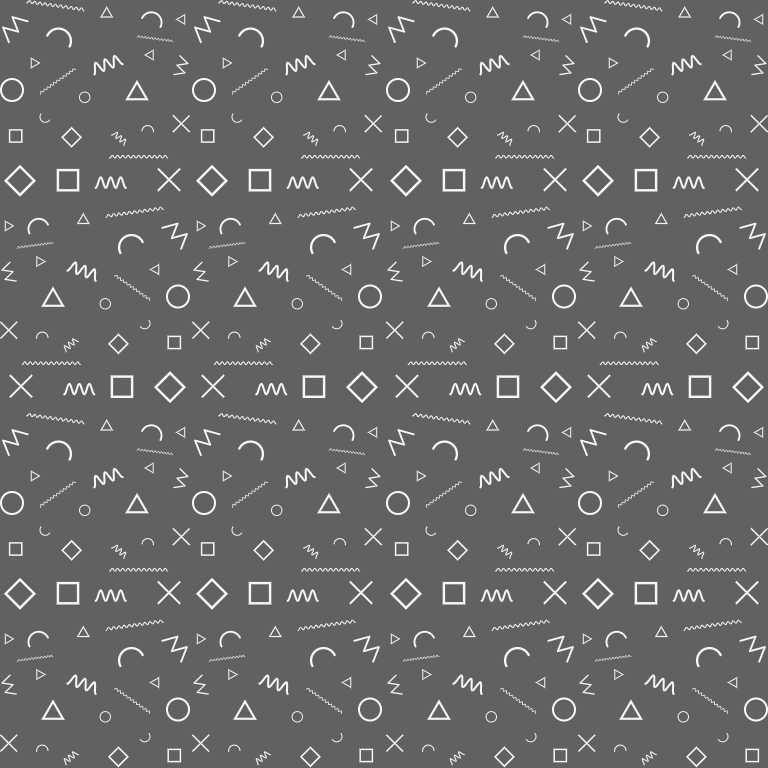
This pattern is drawn by a WebGL 2 fragment shader. Its source:

```glsl
#version 300 es
precision highp float;

#define GRID 768.0
#define COLUMN 193.0
#define ROW 206.5
#define MIRROR 190.0
#define COLUMN_DRIFT 1.0
#define THIN_WEIGHT 0.018
#define BOLD_WEIGHT 0.067
#define LINE_WEIGHT 0.092
#define SQUARE_WEIGHT 0.12
#define GROUND vec3(0.38)
#define CHALK vec3(0.97)

uniform vec2 u_resolution;
out vec4 fragColor;

const float PI = 3.14159;

// Motifs of one cell: x, y from the top, angle in degrees, size
const vec4 CIRCLES[2] = vec4[](vec4(12, 90, 0, 11), vec4(84.7, 97.3, 0, 5.2));
const vec4 ARCS[4] = vec4[](vec4(151.3, 22.5, 64, 10.2), vec4(58.5, 41, 64, 12.4),
  vec4(45.3, 117, 235, 5.3), vec4(147.7, 131.3, 85, 5.7));
const vec4 TRIANGLES[5] = vec4[](vec4(106.7, 13.8, 90, 6.4), vec4(182, 19.4, 180, 5.4),
  vec4(150.5, 55, 180, 5.4), vec4(34, 63, 0, 5.5), vec4(137, 93.5, 90, 11.5));
const vec4 SQUARES[4] = vec4[](vec4(15.7, 136, 0, 6.1), vec4(71.6, 137.3, 45, 6.6),
  vec4(20, 180.7, 45, 10.1), vec4(68, 180.2, 0, 10.1));
const vec4 CROSSES[2] = vec4[](vec4(181.3, 123.7, 0, 7.8), vec4(169, 179.7, 0, 10.4));
const vec4 ZIGZAGS[2] = vec4[](vec4(13, 27, 48, 14), vec4(181.7, 66.7, -108, 9.8));
const vec4 SQUIGGLES[3] = vec4[](vec4(106.7, 64.3, 20, 15), vec4(119.7, 138, -40, 8),
  vec4(110.7, 182.6, 0, 15));
const vec4 RIPPLES[4] = vec4[](vec4(55.5, 5.6, -8, 28.8), vec4(155, 38.7, -7.5, 18),
  vec4(57.5, 81, 35, 21.5), vec4(138.7, 156.7, 0, 29));

// Unit coordinates of the nearest copy; every second row is mirrored
vec2 place(vec2 p, vec4 motif) {
  float row = floor((p.y - motif.y) / ROW + 0.5);
  float flip = mod(row, 2.0);
  float x = mix(motif.x, MIRROR - motif.x, flip);
  float column = floor((p.x - x) / COLUMN + 0.5);
  vec2 q = vec2(p.x - x - column * COLUMN + mod(column, 2.0) * COLUMN_DRIFT,
                motif.y + row * ROW - p.y);
  q.x *= 1.0 - 2.0 * flip;
  float c = cos(radians(motif.z)), s = sin(radians(motif.z));
  return vec2(c * q.x + s * q.y, c * q.y - s * q.x) / motif.w;
}

// Coverage of a stroke by a pixel, also for strokes below one pixel
float stroke(float d, float weight, float size, float pixel) {
  vec2 edge = vec2(weight, -weight) - d;
  vec2 fill = clamp(edge * size / pixel + 0.5, 0.0, 1.0);
  return fill.x - fill.y;
}

float segment(vec2 p, vec2 a, vec2 b) {
  vec2 pa = p - a, ba = b - a;
  return length(pa - ba * clamp(dot(pa, ba) / max(dot(ba, ba), 1e-7), 0.0, 1.0));
}

// Unit distance functions
float circle(vec2 q) { return abs(length(q) - 1.0); }
float arc(vec2 q) { return q.x > 0.0 ? circle(q) : length(vec2(q.x, abs(q.y) - 1.0)); }
float triangle(vec2 q) { return abs(max(-q.x, 0.5 * q.x + 0.866 * abs(q.y)) - 0.5); }
float square(vec2 q) { return abs(max(abs(q.x), abs(q.y)) - 1.0); }
float crossing(vec2 q) {
  q = abs(q);
  return 0.707 * max(abs(q.x - q.y), q.x + q.y - 2.0);
}
float zigzag(vec2 q) {
  float d = 9.0, side = -0.5;
  for (float x = -1.0; x < 0.9; x += 0.5) {
    d = min(d, segment(q, vec2(x, side), vec2(x + 0.5, -side)));
    side = -side;
  }
  return d;
}
float wave(vec2 q, float cycles, float height) {
  float d = 9.0, span = 0.15 / cycles;
  vec2 last = vec2(0);
  for (int i = -4; i <= 4; i++) {
    float x = clamp(q.x + float(i) * span, -1.0, 1.0);
    vec2 next = vec2(x, height * cos(PI * cycles * x));
    if (i > -4) d = min(d, segment(q, last, next));
    last = next;
  }
  return d;
}

void main() {
  vec2 uv = gl_FragCoord.xy / u_resolution;
  vec2 p = GRID * vec2(uv.x, 1.0 - uv.y);
  float pixel = GRID / min(u_resolution.x, u_resolution.y);
  float ink = 0.0;

  for (int i = 0; i < 5; i++) {
    vec4 m = TRIANGLES[i];
    ink = max(ink, stroke(triangle(place(p, m)), LINE_WEIGHT, m.w, pixel));
  }
  for (int i = 0; i < 4; i++) {
    vec4 a = ARCS[i], s = SQUARES[i], r = RIPPLES[i];
    ink = max(ink, stroke(arc(place(p, a)), LINE_WEIGHT, a.w, pixel));
    ink = max(ink, stroke(square(place(p, s)), SQUARE_WEIGHT, s.w, pixel));
    ink = max(ink, stroke(wave(place(p, r), 11.0, 0.045), THIN_WEIGHT, r.w, pixel));
  }
  for (int i = 0; i < 3; i++) {
    vec4 m = SQUIGGLES[i];
    ink = max(ink, stroke(wave(place(p, m), 3.0, 0.35), BOLD_WEIGHT, m.w, pixel));
  }
  for (int i = 0; i < 2; i++) {
    vec4 c = CIRCLES[i], x = CROSSES[i], z = ZIGZAGS[i];
    ink = max(ink, stroke(circle(place(p, c)), LINE_WEIGHT, c.w, pixel));
    ink = max(ink, stroke(crossing(place(p, x)), LINE_WEIGHT, x.w, pixel));
    ink = max(ink, stroke(zigzag(place(p, z)), BOLD_WEIGHT, z.w, pixel));
  }
  fragColor = vec4(mix(GROUND, CHALK, ink), 1.0);
}
```
